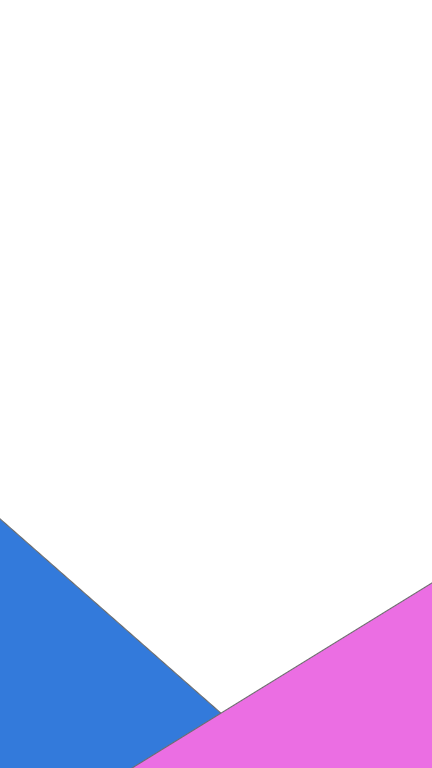
Write a WebGL 2 fragment shader that draws this background.

```glsl
#version 300 es
precision highp float;

uniform vec2 u_resolution;
out vec4 outColor;

// Signed distance to the line through a and b, negative on its right side
float lineDistance(vec2 p, vec2 a, vec2 b) {
    vec2 along = normalize(b - a);
    return dot(p - a, vec2(-along.y, along.x));
}

// Antialiased coverage of the region where d is negative
float coverage(float d, float pixel) {
    return clamp(0.5 - d / pixel, 0.0, 1.0);
}

// Fill one side of an edge, then trace the edge with a thin grey stroke
vec3 paintSlope(vec3 base, vec3 fill, float d, float pixel) {
    vec3 color = mix(base, fill, coverage(d, pixel));
    return mix(color, vec3(0.43), coverage(abs(d) - 0.0007, pixel));
}

void main() {
    // Canvas height is one unit
    vec2 p = gl_FragCoord.xy / u_resolution.y;
    float pixel = 1.0 / u_resolution.y;

    // Blue slope falls to the right, pink slope rises over it
    float blueEdge = lineDistance(p, vec2(0.0, 0.3245), vec2(0.2865, 0.0725));
    float pinkEdge = lineDistance(p, vec2(0.172, 0.0), vec2(0.5625, 0.241));

    vec3 color = vec3(1.0);
    color = paintSlope(color, vec3(0.20, 0.48, 0.86), blueEdge, pixel);
    color = paintSlope(color, vec3(0.92, 0.43, 0.89), pinkEdge, pixel);

    outColor = vec4(color, 1.0);
}
```
